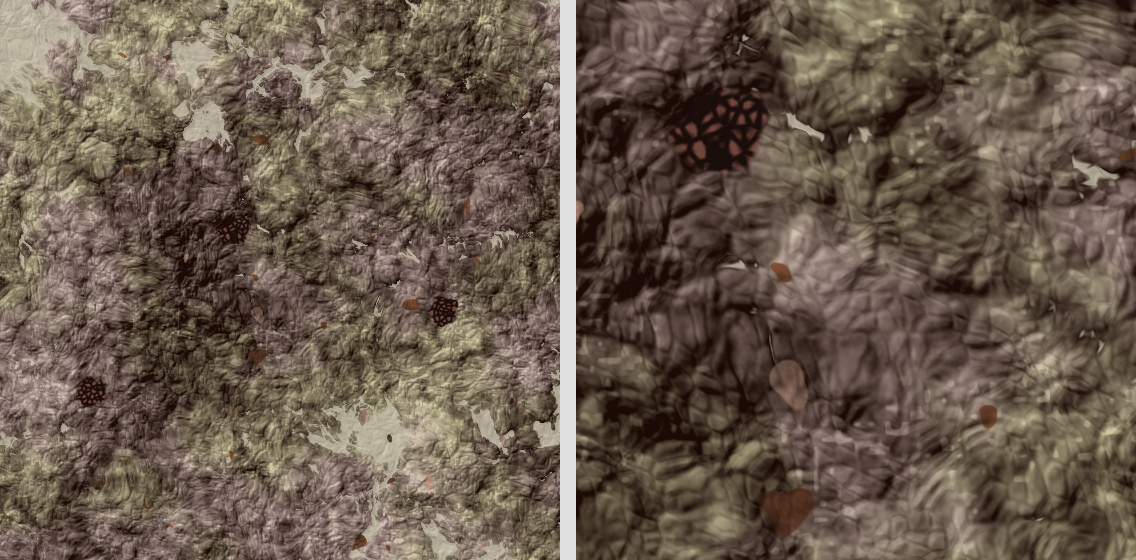
Left: the whole. Right: its middle third, enlarged.
Give the GLSL for this texture, as a three.js fragment shader.

```glsl
// Rubble seabed from above: weathered stones, pale sand pockets, dark corals.
// Warped cellular noise at four scales makes a height field, lit from the
// upper left; broad tone patches, grain and scattered growths colour it.

#define STONE_SCALE 7.0
#define STONE_WARP 0.07
#define LIGHT_STEP vec2(-0.0025, 0.003)
#define RELIEF 1.6
#define CREVICE 0.62
#define GRAIN 0.95
#define BASE_TONE 0.46
#define CORAL_RADIUS 0.028
#define DARK_ROCK vec3(0.22, 0.16, 0.13)
#define PALE_ROCK vec3(0.76, 0.72, 0.64)
#define SAND_COLOR vec3(0.77, 0.74, 0.66)

varying vec2 vUv;

const mat2 TURN = mat2(0.8, 0.6, -0.6, 0.8);

vec2 hash2(vec2 p) {
  vec3 q = fract(p.xyx * vec3(0.1031, 0.1030, 0.0973));
  q += dot(q, q.yzx + 33.33);
  return fract((q.xx + q.yz) * q.zy);
}

float valueNoise(vec2 p) {
  vec2 i = floor(p), f = fract(p);
  f = f * f * (3.0 - 2.0 * f);
  float lower = mix(hash2(i).x, hash2(i + vec2(1.0, 0.0)).x, f.x);
  float upper = mix(hash2(i + vec2(0.0, 1.0)).x, hash2(i + 1.0).x, f.x);
  return mix(lower, upper, f.y);
}

float fbm(vec2 p) {
  float sum = 0.0, amp = 0.533;
  for (int i = 0; i < 4; i++) {
    sum += amp * valueNoise(p);
    p = TURN * p * 2.03 + 17.3;
    amp *= 0.5;
  }
  return sum;
}

// Cellular noise: x = gap to the second nearest point, y = random per cell
vec2 cells(vec2 p) {
  vec2 corner = floor(p);
  float nearest = 9.0, second = 9.0, id = 0.0;
  for (int y = -1; y <= 1; y++) {
    for (int x = -1; x <= 1; x++) {
      vec2 cell = corner + vec2(float(x), float(y));
      float d = length(cell + hash2(cell) - p);
      if (d < nearest) {
        second = nearest;
        nearest = d;
        id = hash2(cell + 71.0).x;
      } else {
        second = min(second, d);
      }
    }
  }
  return vec2(second - nearest, id);
}

// Stones within stones, each layer smaller and lower
float stoneHeight(vec2 p) {
  p += STONE_WARP * (vec2(fbm(p * 10.0), fbm(p * 10.0 + 47.0)) - 0.5);
  float sum = 0.0, amp = 0.43, scale = STONE_SCALE;
  for (int i = 0; i < 4; i++) {
    vec2 c = cells(p * scale);
    sum += amp * smoothstep(0.0, 0.42, c.x) * (0.4 + 0.6 * c.y);
    p = TURN * p + 3.7;
    scale *= 2.4;
    amp *= 0.62;
  }
  return sum;
}

float blob(vec2 p, float x, float y, float r) {
  vec2 d = (p - vec2(x, y)) / r;
  return exp(-dot(d, d));
}

// Broad dark reef and pale rubble areas
float broadTone(vec2 p) {
  float dark = 0.30 * blob(p, 0.43, 0.58, 0.20) + 0.22 * blob(p, 0.28, 0.29, 0.20)
             + 0.26 * blob(p, 0.98, 0.66, 0.15) + 0.30 * blob(p, 0.96, 0.22, 0.11)
             + 0.14 * blob(p, 0.78, 0.90, 0.13);
  float pale = 0.22 * blob(p, 0.10, 0.86, 0.20) + 0.28 * blob(p, 0.72, 0.20, 0.17);
  return pale - dark;
}

// Encrusting patches: one turned oval in some cells of a grid
vec4 growth(vec2 p, float scale, float chance) {
  vec2 id = floor(p * scale);
  vec2 place = hash2(id + scale), look = hash2(id + scale + 50.0);
  vec2 q = fract(p * scale) - 0.3 - 0.4 * place;
  float a = 6.283 * look.x;
  q = mat2(cos(a), sin(a), -sin(a), cos(a)) * q;
  q.y *= 1.0 + 1.6 * look.y;
  float d = length(q) + 0.16 * (valueNoise(p * scale * 7.0) - 0.5);
  float mask = 1.0 - smoothstep(0.15, 0.15 + 0.003 * scale, d);
  vec3 rust = mix(vec3(0.30, 0.16, 0.10), vec3(0.46, 0.27, 0.14), look.y);
  vec3 color = mix(rust, vec3(0.62, 0.48, 0.41), step(0.65, look.x));
  return vec4(color, mask * step(hash2(id + 9.0).y, chance));
}

void main() {
  vec2 p = vUv;
  vec2 bent = p + 0.16 * (vec2(fbm(p * 5.0 + 3.0), fbm(p * 5.0 + 31.0)) - 0.5);

  // Light, crevices and grain
  float h = stoneHeight(p);
  float slope = clamp(h - stoneHeight(p + LIGHT_STEP), -0.2, 0.2);
  float grain = fbm(p * 62.0) - 0.5;
  float specks = smoothstep(0.68, 0.88, valueNoise(p * 210.0)) * smoothstep(0.4, 0.6, fbm(p * 17.0));
  float tone = BASE_TONE + broadTone(bent) + 0.55 * (fbm(p * 6.0 + 11.0) - 0.5)
             + RELIEF * slope + CREVICE * (h - 0.44) + GRAIN * grain + 0.28 * specks;
  vec3 color = mix(DARK_ROCK, PALE_ROCK, clamp(tone, -0.22, 1.1));

  // Mauve and olive crusts
  float hue = smoothstep(0.36, 0.64, fbm(p * 8.0 + 23.0));
  color *= mix(vec3(1.03, 0.97, 1.04), vec3(0.99, 1.01, 0.91), hue);

  // Sand lying in the low ground
  float level = 0.46 * blob(bent, 0.72, 0.19, 0.18) + 0.42 * blob(bent, 0.07, 0.92, 0.13)
              + 0.34 * blob(bent, 0.45, 0.87, 0.14) + 0.9 * (fbm(p * 9.0 + 5.0) - 0.5);
  float sand = smoothstep(0.0, 0.09, level - h);
  color = mix(color, SAND_COLOR * (0.97 + 0.12 * grain + 0.5 * slope), sand * 0.92);

  // Rust, ochre and pink growths
  float mottle = 0.72 + 0.5 * h + 0.8 * grain + slope;
  for (int i = 0; i < 2; i++) {
    vec4 g = growth(p, 10.0 + 15.0 * float(i), 0.10 - 0.04 * float(i));
    color = mix(color, g.rgb * mottle, g.a * 0.85);
  }

  // Knobbly dark coral heads
  float knob = smoothstep(0.12, 0.65, cells(p * 115.0).x);
  vec3 coral = mix(vec3(0.10, 0.05, 0.04), vec3(0.44, 0.27, 0.23), knob);
  for (int i = 0; i < 3; i++) {
    float n = float(i);
    vec2 center = vec2(fract(0.42 + 0.37 * n), 0.59 - 0.145 * n);
    float d = length(p - center) / CORAL_RADIUS + 0.5 * (valueNoise(p * 70.0) - 0.5);
    color = mix(color, coral, 1.0 - smoothstep(0.85, 1.05, d));
  }

  gl_FragColor = vec4(clamp(color, 0.0, 1.0), 1.0);
}
```
